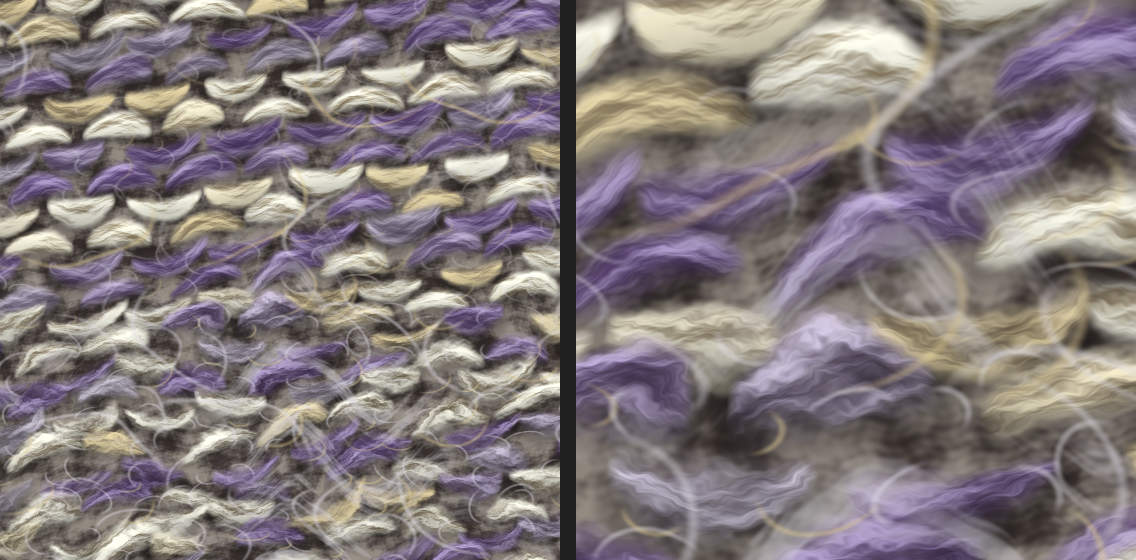
Left, the full canvas; right, a detail of the centre.
Give the GLSL for this texture, as a WebGL 2 fragment shader.

```glsl
#version 300 es
precision highp float;
// Hand-knit garter fabric: slanted rows of interlocking wool bumps, in bands of
// cream arches, two purple rows and cream cups, more tangled towards the bottom.
// Bumps are tapered parabolas with layered-sine strands; loose hairs are arcs.
uniform vec2 u_resolution;
out vec4 fragColor;

const float COLUMNS = 7.0;
const float ROWS = 21.0;
const float SLOPE = 0.12;
const float ROW_PHASE = 0.83;

const vec3 SHADOW = vec3(0.21, 0.18, 0.17);
const vec3 TAUPE = vec3(0.58, 0.545, 0.51);
const vec3 OCHRE = vec3(0.55, 0.49, 0.37);
const vec3 CREAM = vec3(0.97, 0.97, 0.91);
const vec3 GOLD = vec3(0.88, 0.80, 0.58);
const vec3 PLUM = vec3(0.31, 0.22, 0.42);
const vec3 LILAC = vec3(0.67, 0.60, 0.78);
const vec3 MIST = vec3(0.77, 0.76, 0.79);

float hash(vec2 p) {
    vec3 q = fract(vec3(p.xyx) * 0.1031);
    q += dot(q, q.yzx + 33.33);
    return fract((q.x + q.y) * q.z);
}

// Wavy strands running along x, from 0 to 1
float strands(vec2 p, float seed) {
    float sum = 0.0, weight = 0.5, freq = 2.6;
    for (int i = 0; i < 6; i++) {
        float wave = sin(p.x * freq * 0.45 + seed * 7.0 + float(i) * 2.3);
        sum += weight * sin(p.y * freq + 1.8 * wave + seed * 13.0);
        weight *= 0.7;
        freq *= 1.75;
    }
    return clamp(0.5 + 0.45 * sum, 0.0, 1.0);
}

// Slow drift of the fabric
vec2 sway(vec2 p) {
    return vec2(sin(p.y * 17.0 + 2.0 * sin(p.x * 6.0)),
                sin(p.x * 13.0 + 2.5 * sin(p.y * 7.0)));
}

// How tangled the knit is at a point of the canvas
float tangle(vec2 p) {
    return 1.0 - smoothstep(0.32, 0.64, p.y + 0.06 * sin(p.x * 9.0));
}

// Soft coverage of one bump; bend > 0 cups upward, bend < 0 arches
float bump(vec2 d, float bend, float halfLength, float halfWidth, float blur) {
    float t = d.x / halfLength;
    float taper = sqrt(max(1.0 - t * t, 0.0));
    float gap = abs(d.y - bend * (t * t - 0.4)) - halfWidth * taper;
    return (1.0 - smoothstep(-blur, blur, gap)) * smoothstep(0.0, 0.6, taper);
}

// Wool from dark to light strands; fade picks gold, plain or washed-out yarn
vec3 yarn(float isPurple, float tone, float fade) {
    vec3 light = mix(CREAM, GOLD, smoothstep(0.45, 0.1, fade) * 0.8);
    vec3 cream = mix(OCHRE, light, smoothstep(0.0, 0.75, tone + 0.2 * fade));
    vec3 purple = mix(PLUM, LILAC, smoothstep(0.1, 1.0, tone));
    vec3 pale = MIST * (0.5 + 0.6 * tone);
    return mix(mix(cream, purple, isPurple), pale, 0.75 * smoothstep(0.4, 1.0, fade) * isPurple);
}

// Dark wool seen between the bumps, with upright legs of the loops
vec3 ground(vec2 grid) {
    float along = strands(grid * vec2(1.6, 1.1), 0.3);
    float legs = strands(grid.yx * vec2(0.7, 2.6), 0.8);
    return mix(SHADOW, TAUPE, smoothstep(0.2, 0.8, mix(along, legs, 0.45)));
}

vec3 knit(vec3 colour, vec2 grid) {
    for (int j = 2; j >= -2; j--) {
        float row = floor(grid.y) + float(j);
        float shift = 0.5 * mod(row, 2.0);
        for (int i = -1; i <= 1; i++) {
            vec2 id = vec2(floor(grid.x - shift) + float(i), row);
            float x = (id.x + 0.5 + shift) / COLUMNS;
            float mess = tangle(vec2(x, (row + 0.5 - ROW_PHASE) / ROWS + SLOPE * x));
            float a = hash(id + 11.0), b = hash(id + 47.0), c = hash(id + 83.0);
            float isPurple = step(1.5, mod(row, 4.0));
            if (c < 0.06 + 0.4 * mess) isPurple = step(0.5, b);
            float bend = shift < 0.25 ? -0.42 : 0.46;
            bend *= mix(1.0, 0.45 + a, 0.4 + 0.6 * mess);
            vec2 d = grid - id - vec2(0.5 + shift, 0.5);
            d -= (vec2(a, b) - 0.5) * mix(vec2(0.16, 0.3), vec2(0.4, 0.8), mess);
            d.y -= d.x * (isPurple * 0.3 + (a - 0.5) * 1.4 * mess);
            d.y += 0.3 * (strands(grid * vec2(2.2, 0.8), c) - 0.5) * (0.5 + mess);
            float halfWidth = 0.42 * (0.75 + 0.45 * b);
            float blur = mix(0.17, 0.24, max(mess, isPurple));
            float cover = bump(d, bend, 0.40 + 0.1 * a, halfWidth, blur);
            vec2 fibre = vec2(d.x * 3.0, (d.y - bend * d.x * d.x * 5.0) * 2.2);
            float tone = strands(fibre, a + b);
            float roundness = clamp(0.97 + 0.34 * d.y, 0.68, 1.14);
            vec3 wool = yarn(isPurple, tone, hash(id + 131.0)) * roundness;
            float fray = mix(1.0, 0.3 + 0.8 * tone, 0.2 + 0.5 * mess);
            vec2 below = d + vec2(0.0, 0.32);
            colour *= 1.0 - 0.24 * bump(below, bend, 0.5, halfWidth, 0.3);
            colour = mix(colour, wool, min(cover * fray, 0.97));
        }
    }
    return colour;
}

// Pale felted streaks lying over the cloth in drifting patches
vec3 veil(vec3 colour, vec2 p, float mess) {
    float patches = strands(p * vec2(3.0, 2.6), 0.55) * strands(p.yx * vec2(2.0, 2.5), 0.2);
    float streaks = strands(vec2(p.x * 9.0, p.y * 19.0 + sin(p.x * 21.0)), 0.9);
    float cover = smoothstep(0.08, 0.5, patches) * smoothstep(0.45, 0.95, streaks);
    return mix(colour, MIST * 1.08, cover * mix(0.25, 0.55, mess));
}

// One scattered arc per cell, searched over the neighbouring cells
vec3 hairs(vec3 colour, vec2 p, float cells, float width, float strength) {
    vec2 q = p * cells;
    for (int k = 0; k < 9; k++) {
        vec2 id = floor(q) + vec2(float(k % 3), float(k / 3)) - 1.0;
        float a = hash(id + cells), b = hash(id + cells * 3.0 + 5.0), c = hash(id + cells * 7.0);
        float radius = 0.35 + 0.4 * a, angle = 6.2832 * b;
        vec2 d = q - id - vec2(0.25 + 0.5 * c, 0.25 + 0.5 * a);
        d.y *= 1.0 + 0.7 * c;
        float facing = dot(d / max(length(d), 0.001), vec2(cos(angle), sin(angle)));
        float line = 1.0 - smoothstep(0.0, 1.0, abs(length(d) - radius) / (width * cells));
        float cover = line * smoothstep(0.2, 0.9, facing) * strength * step(0.3, c);
        colour = mix(colour, mix(MIST * 1.15, GOLD, step(0.68, b)), cover);
    }
    return colour;
}

void main() {
    vec2 p = gl_FragCoord.xy / u_resolution;
    float mess = tangle(p);
    vec2 cloth = p + sway(p) * mix(0.004, 0.010, mess);
    vec2 grid = vec2(cloth.x * COLUMNS, (cloth.y - SLOPE * cloth.x) * ROWS + ROW_PHASE);
    vec3 colour = veil(knit(ground(grid), grid), cloth, mess);

    // Loose fuzz, from broad pale loops to fine hairs
    vec2 fuzz = p + sway(p * 1.7) * 0.008;
    colour = hairs(colour, fuzz, 4.0, 0.008, 0.45);
    colour = hairs(colour, fuzz + 0.37, 9.0, 0.006, 0.2 + 0.2 * mess);
    colour = hairs(colour, fuzz + 0.71, 18.0, 0.004, 0.22 + 0.2 * mess);
    fragColor = vec4(colour, 1.0);
}
```
